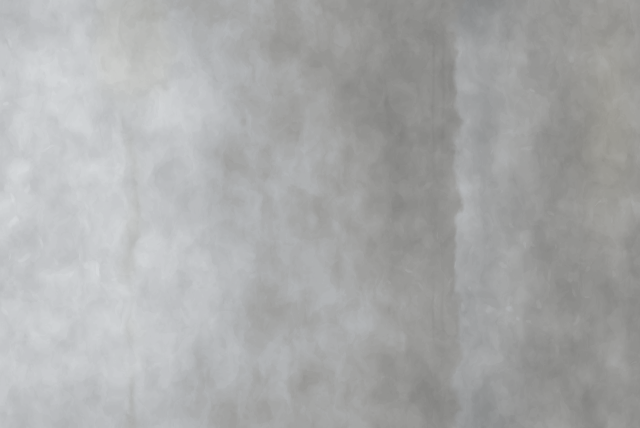
Write a WebGL 2 fragment shader that draws this texture.

```glsl
#version 300 es
precision highp float;
uniform vec2 u_resolution;
out vec4 fragColor;

const float LIGHT_SIDE = 0.788;
const float DARK_SIDE = 0.562;
const float CLOUD_AMOUNT = 0.10;
const float PATCH_AMOUNT = 0.085;
const float GRAIN_AMOUNT = 0.075;
const float CLUMP_AMOUNT = 0.014;
const float STREAK_AMOUNT = 0.06;
const float RAGGEDNESS = 0.035;
const float TONE_STEP = 0.012;
const float FLECK_CELLS = 22.0;
const vec3 WARM_TINT = vec3(0.001, 0.0, -0.007);
const vec3 COOL_TINT = vec3(-0.004, 0.006, 0.015);
const vec3 BEIGE_TINT = vec3(0.008, 0.004, -0.012);

float hash(vec2 p) {
  return fract(sin(dot(p, vec2(127.1, 311.7))) * 43758.5453);
}

float noise(vec2 p) {
  vec2 i = floor(p), f = fract(p);
  f = f * f * (3.0 - 2.0 * f);
  return mix(mix(hash(i), hash(i + vec2(1, 0)), f.x),
             mix(hash(i + vec2(0, 1)), hash(i + vec2(1, 1)), f.x), f.y);
}

// Fractal noise centred on zero
float fbm(vec2 p) {
  float sum = 0.0, amp = 0.5;
  for (int i = 0; i < 5; i++) {
    sum += amp * (noise(p) - 0.5);
    p = mat2(0.8, 0.6, -0.6, 0.8) * p * 2.03 + 17.3;
    amp *= 0.53;
  }
  return sum;
}

// Vertical streaks keep their axis, so octaves are not rotated
float streaks(vec2 p) {
  float sum = 0.0, amp = 0.5;
  for (int i = 0; i < 4; i++) {
    sum += amp * (noise(p) - 0.5);
    p = p * vec2(2.1, 1.7) + 9.7;
    amp *= 0.55;
  }
  return sum;
}

// Lobed flat patches with firm borders, from -1 to 1
float clumps(vec2 p) {
  float v = fbm(p);
  return smoothstep(0.07, 0.11, v) - smoothstep(0.07, 0.11, -v);
}

float blob(vec2 q, vec2 centre, vec2 radius) {
  vec2 d = (q - centre) / radius;
  return exp(-dot(d, d));
}

float plate(vec2 q, vec2 centre, vec2 radius) {
  vec2 d = abs((q - centre) / radius);
  return 1.0 - smoothstep(0.6, 1.25, pow(pow(d.x, 3.0) + pow(d.y, 3.0), 0.333));
}

float seam(float x, float centre, float width) {
  float d = (x - centre) / width;
  return exp(-d * d);
}

// Sparse short slanted chips of lighter plaster
float flecks(vec2 p) {
  vec2 cell = floor(p * FLECK_CELLS);
  float sum = 0.0;
  for (int j = -1; j <= 1; j++)
  for (int i = -1; i <= 1; i++) {
    vec2 id = cell + vec2(i, j);
    vec2 d = p * FLECK_CELLS - id - vec2(hash(id + 3.1), hash(id + 7.7));
    float a = 0.5 + 2.2 * hash(id + 5.3);
    d = mat2(cos(a), -sin(a), sin(a), cos(a)) * d;
    float size = 0.08 + 0.14 * hash(id + 1.9);
    float on = step(0.72, hash(id + 11.5));
    sum += on * (1.0 - smoothstep(0.5, 1.2, length(d / vec2(size * 1.6, size * 0.7))));
  }
  return min(sum, 1.0);
}

// Flat tone patches with smoothed borders
float posterize(float tone) {
  float v = tone / TONE_STEP;
  float w = clamp(fwidth(v), 0.08, 0.5);
  return (floor(v) + smoothstep(0.5 - w, 0.5 + w, fract(v))) * TONE_STEP;
}

void main() {
  vec2 uv = gl_FragCoord.xy / u_resolution;
  vec2 p = gl_FragCoord.xy / u_resolution.y;
  vec2 ragged = vec2(fbm(p * vec2(24.0, 17.0)), fbm(p * 17.0 + 41.0));
  vec2 q = uv + RAGGEDNESS * ragged;
  vec2 w = p + 0.035 * ragged;

  // Light falling off from left to right
  float tone = mix(LIGHT_SIDE, DARK_SIDE, smoothstep(0.12, 0.7, q.x));
  tone -= 0.04 * smoothstep(0.8, 1.0, q.y) * (1.0 - smoothstep(0.1, 0.5, q.x));
  tone -= 0.035 * (1.0 - smoothstep(0.0, 0.25, q.y)) * (1.0 - smoothstep(0.3, 0.55, q.x));
  tone += 0.05 * blob(q, vec2(0.54, 0.27), vec2(0.14, 0.16));

  // Pale band behind a sharp vertical edge
  float band = smoothstep(0.707, 0.721, q.x) * (1.0 - smoothstep(0.72, 0.88, q.x));
  tone += band * mix(0.04, 0.08, smoothstep(0.1, 0.5, q.y)) * (1.0 - smoothstep(0.88, 1.0, q.y));

  // Stains and worn areas
  float stain = plate(q, vec2(0.21, 0.9), vec2(0.06, 0.14));
  float worn = blob(q, vec2(0.95, 0.72), vec2(0.045, 0.25));
  tone += 0.045 * worn - 0.035 * stain;
  tone += 0.022 * plate(q, vec2(0.445, 0.55), vec2(0.022, 0.12));
  tone -= 0.025 * blob(q, vec2(0.36, 0.55), vec2(0.05, 0.12));

  // Formwork seams
  float low = 1.0 - smoothstep(0.7, 0.82, q.y);
  float leftSeam = seam(q.x, 0.207, 0.012) * low * smoothstep(0.1, 0.8, noise(p * vec2(40.0, 18.0)));
  tone -= 0.045 * leftSeam;
  tone += 0.025 * plate(q, vec2(0.187, 0.64), vec2(0.01, 0.13));
  float seamWear = smoothstep(0.25, 0.7, noise(vec2(3.0, p.y * 7.0)));
  float straightX = uv.x + 0.2 * (q.x - uv.x);
  tone -= 0.022 * seamWear * (seam(straightX, 0.677, 0.002) + seam(straightX, 0.692, 0.003));

  // Clouds, trowel patches and drips
  tone += CLOUD_AMOUNT * fbm(w * vec2(4.2, 3.6) + 5.0);
  tone += PATCH_AMOUNT * fbm(w * vec2(11.0, 8.0) + 23.0);
  tone += GRAIN_AMOUNT * fbm(w * vec2(32.0, 25.0) + 61.0);
  tone += CLUMP_AMOUNT * clumps(w * vec2(15.0, 12.0) + 91.0);
  tone += STREAK_AMOUNT * streaks(vec2(w.x * 14.0, w.y * 1.3));
  tone += 0.025 * flecks(w) * smoothstep(-0.02, 0.12, fbm(p * 3.0 + 77.0));
  tone = mix(tone, posterize(tone), 0.85);

  // Cool highlights, warm shadows and beige stains
  float cool = max(smoothstep(0.60, 0.72, tone), 0.7 * band);
  vec3 colour = tone + mix(WARM_TINT, COOL_TINT, cool);
  colour += BEIGE_TINT * clamp(stain + worn + 0.7 * leftSeam, 0.0, 1.0);
  fragColor = vec4(clamp(colour, 0.0, 1.0), 1.0);
}
```
